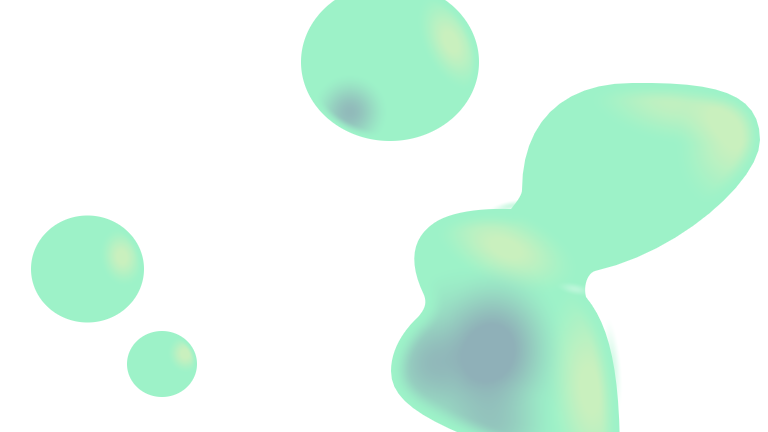
Reproduce this background procedurally as a Shadertoy shader.

```glsl
// Soft mint liquid blobs with yellow and slate glows on a white ground.

const vec2 CANVAS = vec2(768.0, 432.0);
const vec3 WHITE  = vec3(1.0);
const vec3 MINT   = vec3(0.615, 0.95, 0.785);
const vec3 YELLOW = vec3(0.79, 0.94, 0.745);
const vec3 SLATE  = vec3(0.56, 0.69, 0.72);
const int CURVE_STEPS = 12;

// Approximate signed distance to an upright ellipse
float ellipseDistance(vec2 p, vec2 centre, vec2 radii) {
    vec2 q = (p - centre) / radii;
    float k = length(q);
    return k * (k - 1.0) / max(length(q / radii), 1e-5);
}

// Soft elliptical spot: 1 at the centre, 0 at the rim
float glow(vec2 p, vec2 centre, vec2 radii, float angle) {
    vec2 d = p - centre;
    float c = cos(angle), s = sin(angle);
    vec2 q = vec2(c * d.x + s * d.y, c * d.y - s * d.x) / radii;
    return 1.0 - smoothstep(0.0, 1.0, length(q));
}

vec2 bezier(vec2 a, vec2 b, vec2 c, vec2 d, float t) {
    float u = 1.0 - t;
    return u * u * u * a + 3.0 * u * u * t * b + 3.0 * u * t * t * c + t * t * t * d;
}

// Adds one cubic edge to an outline: x = distance, y = inside sign
void addCurve(vec2 p, vec2 a, vec2 b, vec2 c, vec2 d, inout vec2 outline) {
    vec2 from = a;
    for (int i = 1; i <= CURVE_STEPS; i++) {
        vec2 to = bezier(a, b, c, d, float(i) / float(CURVE_STEPS));
        vec2 edge = to - from, rel = p - from;
        float h = clamp(dot(rel, edge) / dot(edge, edge), 0.0, 1.0);
        outline.x = min(outline.x, length(rel - edge * h));
        if ((from.y > p.y) != (to.y > p.y) &&
            rel.x < edge.x * rel.y / edge.y) outline.y = -outline.y;
        from = to;
    }
}

// Signed distance to the large three-lobed shape
float liquidDistance(vec2 p) {
    vec2 o = vec2(1e4, 1.0);
    // Upper right lobe
    addCurve(p, vec2(522, 190), vec2(522, 125), vec2(560, 83), vec2(632, 83), o);
    addCurve(p, vec2(632, 83), vec2(715, 82), vec2(760, 92), vec2(760, 140), o);
    addCurve(p, vec2(760, 140), vec2(760, 180), vec2(680, 252), vec2(595, 271), o);
    // Right neck and lower lobe
    addCurve(p, vec2(595, 271), vec2(588, 273), vec2(583, 285), vec2(586, 297), o);
    addCurve(p, vec2(586, 297), vec2(610, 326), vec2(620, 372), vec2(620, 460), o);
    addCurve(p, vec2(620, 460), vec2(590, 470), vec2(560, 470), vec2(530, 460), o);
    addCurve(p, vec2(530, 460), vec2(430, 425), vec2(391, 404), vec2(391, 371), o);
    addCurve(p, vec2(391, 371), vec2(391, 350), vec2(403, 331), vec2(418, 317), o);
    // Left waist, middle lobe and left neck
    addCurve(p, vec2(418, 317), vec2(425, 309), vec2(427, 303), vec2(424, 295), o);
    addCurve(p, vec2(424, 295), vec2(408, 262), vec2(412, 238), vec2(434, 223), o);
    addCurve(p, vec2(434, 223), vec2(450, 212), vec2(480, 208), vec2(511, 209), o);
    addCurve(p, vec2(511, 209), vec2(514, 205), vec2(522, 196), vec2(522, 190), o);
    return o.x * o.y;
}

// Mint fill with tints that fade out towards the rim
vec3 blobColor(float dist, float rim, float yellow, float slate) {
    float inner = smoothstep(0.0, rim, -dist);
    vec3 color = mix(MINT, YELLOW, min(yellow, 1.0) * inner);
    return mix(color, SLATE, min(slate, 1.0) * inner);
}

vec3 paint(vec3 under, vec3 color, float dist, float pixel) {
    return mix(under, color, clamp(0.5 - dist / pixel, 0.0, 1.0));
}

void mainImage(out vec4 fragColor, in vec2 fragCoord) {
    // Design units with y pointing down
    vec2 p = vec2(fragCoord.x, iResolution.y - fragCoord.y) * CANVAS.y / iResolution.y;
    float pixel = CANVAS.y / iResolution.y;

    // Faint mist beside the large shape
    float mist = 0.5 * glow(p, vec2(511, 206), vec2(24, 6), -0.2)
               + 0.4 * glow(p, vec2(613, 365), vec2(9, 50), -0.1);
    vec3 color = mix(WHITE, MINT, mist);

    // Large liquid shape
    float body = liquidDistance(p);
    float yellow = 1.1 * glow(p, vec2(737, 132), vec2(62, 85), 0.3)
                 + 0.8 * glow(p, vec2(672, 103), vec2(92, 42), 0.2)
                 + 1.1 * glow(p, vec2(506, 248), vec2(80, 40), 0.4)
                 + 1.1 * glow(p, vec2(590, 390), vec2(46, 115), -0.1);
    float slate = 0.9 * glow(p, vec2(473, 365), vec2(98, 105), -0.4)
                + 0.55 * glow(p, vec2(503, 338), vec2(65, 80), 0.0)
                + 0.35 * glow(p, vec2(420, 365), vec2(45, 60), 0.3)
                + 0.4 * glow(p, vec2(500, 432), vec2(65, 50), 0.0);
    vec3 fill = blobColor(body, 20.0, yellow, slate);
    fill = mix(fill, WHITE, 0.3 * glow(p, vec2(575, 289), vec2(20, 7), 0.2));
    color = paint(color, fill, body, pixel);

    // Top bubble
    float top = ellipseDistance(p, vec2(390, 62), vec2(89, 79));
    yellow = 1.1 * glow(p, vec2(451, 42), vec2(29, 54), -0.45);
    slate = 0.85 * glow(p, vec2(350, 112), vec2(40, 40), 0.0);
    color = paint(color, blobColor(top, 10.0, yellow, slate), top, pixel);

    // Left bubble
    float left = ellipseDistance(p, vec2(87.5, 269), vec2(56.5, 53.5));
    yellow = 1.1 * glow(p, vec2(122, 257), vec2(23, 31), -0.2);
    color = paint(color, blobColor(left, 8.0, yellow, 0.0), left, pixel);

    // Small bubble
    float small = ellipseDistance(p, vec2(162, 364), vec2(35, 33));
    yellow = 1.1 * glow(p, vec2(185, 354), vec2(18, 20), -0.3);
    color = paint(color, blobColor(small, 6.0, yellow, 0.0), small, pixel);

    fragColor = vec4(color, 1.0);
}
```
